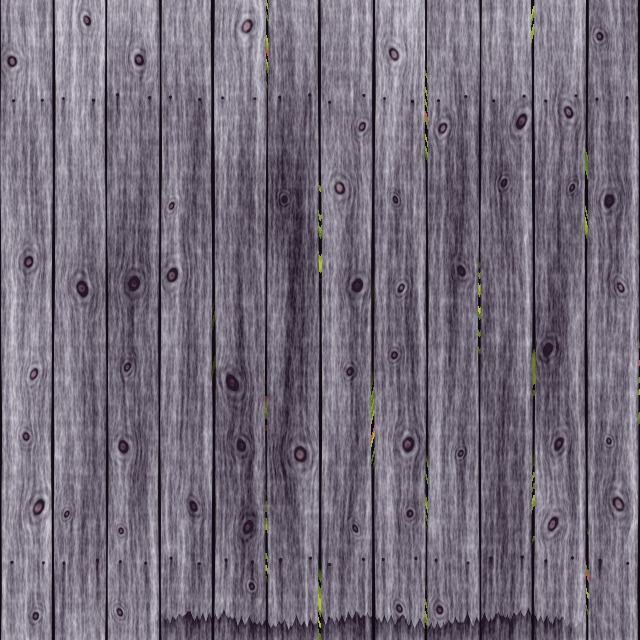
Write a WebGL 2 fragment shader that draws this texture.

```glsl
#version 300 es
precision highp float;
// Weathered purple-grey fence: twelve vertical planks with grain, knots, nails and gaps.
uniform vec2 u_resolution;
out vec4 fragColor;

const float PLANKS = 12.0;

float hash(vec2 p) {
    p = fract(p * vec2(0.1031, 0.1137));
    p += dot(p, p.yx + 33.33);
    return fract((p.x + p.y) * p.x * 17.3);
}

// Cellular noise: distance to the nearest scattered point.
float cells(vec2 p) {
    vec2 base = floor(p);
    float nearest = 4.0;
    for (int j = -1; j <= 1; j++)
        for (int i = -1; i <= 1; i++) {
            vec2 c = base + vec2(i, j);
            vec2 d = c + vec2(hash(c), hash(c + 71.7)) - p;
            nearest = min(nearest, dot(d, d));
        }
    return sqrt(nearest);
}

// Knots bend the grain (x) and add their own light and dark (y); z is the brown heart.
vec3 knots(float u, float y, float id, float soft) {
    vec3 result = vec3(0.0);
    float row = floor(y * 8.0);
    for (int k = -1; k <= 1; k++) {
        vec2 seed = vec2(id * 3.7 + 5.0, row + float(k) + 19.0);
        if (hash(seed) < 0.38) continue;
        float size = mix(0.05, 0.13, pow(hash(seed + 8.3), 1.5));
        vec2 center = vec2(mix(0.2, 0.8, hash(seed + 2.1)),
                           (row + float(k) + mix(0.2, 0.8, hash(seed + 4.9))) / 8.0);
        vec2 d = vec2(u - center.x, (y - center.y) * PLANKS * 0.8);
        d.y += d.x * (hash(seed + 6.4) - 0.5);
        float r = length(d) / size;
        float halo = exp(-r * r * 0.16);
        result.x -= d.x * 0.75 * halo;
        result.y += halo * (0.22 * sin(r * 5.5 + 0.6 * sin(d.x * 30.0)) - 0.12);
        float edge = soft / size;
        float core = 1.0 - smoothstep(0.8 - edge, 1.0 + edge, r);
        float heart = 1.0 - smoothstep(0.4 - edge, 0.65 + edge, r);
        result.y -= 0.85 * core - 0.45 * heart;
        result.z += heart;
    }
    return result;
}

// Nail heads in two rows, each with a dark run of rust below.
float nails(float u, float y, float id, float soft) {
    float dark = 0.0;
    for (int n = 0; n < 4; n++) {
        vec2 seed = vec2(id + 40.0, float(n) * 5.0 + 3.0);
        vec2 at = vec2(n % 2 == 0 ? 0.22 : 0.78, n < 2 ? 0.846 : 0.124);
        at += (vec2(hash(seed), hash(seed + 9.0)) - 0.5) * vec2(0.1, 0.012);
        vec2 d = vec2(u - at.x, y - at.y);
        float head = length(d * vec2(1.0, PLANKS));
        dark += 0.9 * (1.0 - smoothstep(0.025 - soft, 0.03 + soft, head));
        float run = exp(-pow(d.x / 0.035, 2.0)) * smoothstep(0.004, -0.004, d.y);
        dark += 0.55 * run * exp(d.y / mix(0.015, 0.06, hash(seed + 13.0)));
    }
    return dark;
}

void main() {
    vec2 p = gl_FragCoord.xy / u_resolution;
    float x = p.x * PLANKS, y = p.y;
    float id = floor(x), u = fract(x);
    float soft = 0.6 * PLANKS / u_resolution.x;
    float seed = hash(vec2(id + 7.0, 31.0));

    // Grain coordinate: slow layered sines, bent around the knots.
    vec3 knot = knots(u, y, id, soft);
    float g = u + knot.x + 0.03 * sin(y * 7.0 + id * 2.3) + 0.012 * sin(y * 19.0 + id * 5.1);
    float offset = id * 23.0 + 10.0;

    // Tone of the wood: streaks, fibres, growth lines and saw marks.
    float tone = 0.61 + 0.22 * (seed - 0.5) + 0.1 * sin(y * 5.0 + id * 4.0);
    tone += 0.62 * (cells(vec2(g * 7.0 + offset, y * 4.0 + 9.0)) - 0.47);
    tone += 0.55 * (cells(vec2(g * 19.0 + offset * 3.0, y * 34.0 + 5.0)) - 0.47);
    tone += 0.35 * (cells(vec2(g * 28.0 + offset, y * 130.0 + 3.0)) - 0.47);
    tone += 0.08 * sin(g * 55.0 + 2.0 * sin(g * 9.0 + id)) + 0.03 * sin(y * 310.0 + u * 2.0);

    // Damp, darkened heart of the board, strongest mid-fence.
    float shade = (0.35 + 0.65 * sin(3.1416 * p.x)) * mix(0.65, 1.2, hash(vec2(id + 3.0, 57.0)));
    float band = (g - mix(0.35, 0.7, seed) + 0.08 * sin(y * 11.0 + id)) / 0.33;
    tone -= 0.5 * shade * exp(-band * band) * smoothstep(1.0, 0.65, y) * smoothstep(-0.2, 0.35, y);
    tone += 0.12 * smoothstep(0.7, 1.0, y) + knot.y - nails(u, y, id, soft);

    // Ragged water stain along the foot of the middle boards.
    float tide = 0.022 + 0.026 * cells(vec2(x * 9.0 + 4.0, 2.5)) + 0.007 * sin(x * 2.1) - y;
    float wet = smoothstep(-0.001, 0.003, tide) * (0.25 + 0.6 * exp(-max(tide, 0.0) * 65.0));
    tone -= wet * smoothstep(2.7, 3.4, x) * smoothstep(11.2, 10.2, x);

    // Rounded board edges, one side catching light.
    float rim = min(u, 1.0 - u);
    tone += 0.16 * exp(-pow((u - 0.91) / 0.06, 2.0)) - 0.35 * exp(-rim * 22.0);
    vec3 color = mix(vec3(0.31, 0.27, 0.33), vec3(0.71, 0.69, 0.74), clamp(tone, -0.42, 1.2));
    color = mix(color, color * vec3(1.12, 0.92, 0.92), min(knot.z, 1.0));

    // Dark gaps with specks of foliage showing through.
    float gapId = round(x);
    float gap = abs(x - gapId - 0.012 * sin(y * 6.0 + gapId * 3.0));
    float width = mix(0.016, 0.03, hash(vec2(gapId + 11.0, 4.0))) + 0.005 * sin(y * 23.0 + gapId);
    vec2 leaf = vec2(gapId + 20.0, floor(y * 110.0 + sin(x * 40.0)));
    float cluster = sin(y * 9.0 + gapId * 2.4) + 0.5 * sin(y * 23.0 + gapId);
    float seen = step(0.55, hash(leaf)) * smoothstep(0.5, 1.0, cluster) * smoothstep(3.5, 5.0, x);
    vec3 foliage = mix(vec3(0.3, 0.45, 0.1), vec3(0.72, 0.78, 0.2), hash(leaf + 5.0));
    foliage = mix(foliage, vec3(0.75, 0.35, 0.25), step(0.9, hash(leaf + 9.0)));
    vec3 behind = mix(vec3(0.06, 0.04, 0.06), foliage, seen);
    color = mix(behind, color, smoothstep(width - soft, width + soft, gap));
    fragColor = vec4(color, 1.0);
}
```
